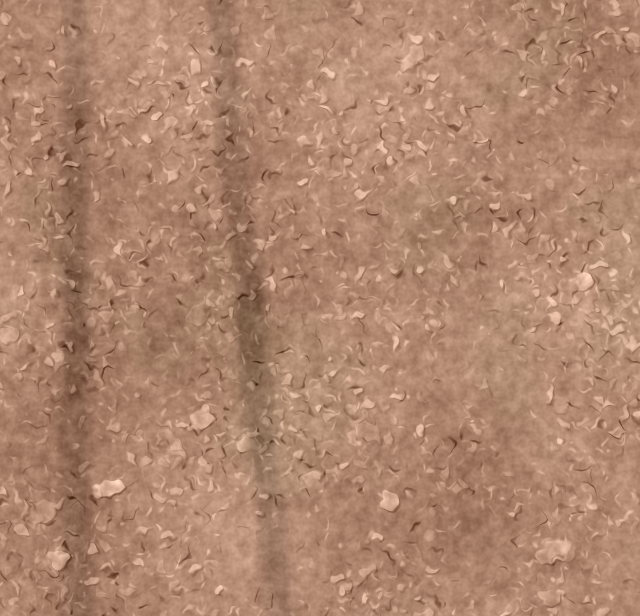
Write a WebGL 2 fragment shader that draws this texture.

```glsl
#version 300 es
precision highp float;
// Weathered pinkish-brown ground with two soft, dull grooves running upwards.
// Gradient noise shades the earth; jittered cells scatter pale flecks, pebbles
// with shadows and short thin cracks, all gathered in clusters.

uniform vec2 u_resolution;
out vec4 fragColor;

const float PI = 3.14159265;
const vec3 EARTH = vec3(0.690, 0.524, 0.435);     // mean ground colour
const vec3 TONE_AXIS = vec3(1.0, 0.98, 0.95);     // colour change per unit of tone
const vec3 MOSS_TINT = vec3(-0.016, 0.006, -0.004);
const vec3 GROOVE_TINT = vec3(-0.018, 0.004, 0.008);
const float GROOVE_DEPTH = 0.125;
const float SOFTNESS = 0.0018;                    // edge blur, in canvas heights
const float WARP = 0.011;                         // raggedness of outlines
const vec2 SHADOW_SHIFT = vec2(0.0036, -0.0032);

const float FINE_CELLS = 58.0;
const float FLECK_CELLS = 36.0;
const float PEBBLE_CELLS = 10.0;
const float CRACK_CELLS = 42.0;
const vec2 FINE_SIZE = vec2(0.36, 0.15);          // half length, half width in cells
const vec2 FLECK_SIZE = vec2(0.34, 0.18);
const vec2 PEBBLE_SIZE = vec2(0.24, 0.15);
const vec2 CRACK_SIZE = vec2(0.36, 0.085);

vec3 hash3(vec2 cell, float seed) {
    uvec3 v = uvec3(ivec3(cell, seed)) * 1664525u + 1013904223u;
    v.x += v.y * v.z; v.y += v.z * v.x; v.z += v.x * v.y;
    v ^= v >> 16u;
    v.x += v.y * v.z; v.y += v.z * v.x; v.z += v.x * v.y;
    return vec3(v >> 8u) / 16777216.0;
}

float cornerSlope(vec2 cell, vec2 offset) {
    float angle = 2.0 * PI * hash3(cell, 71.0).x;
    return dot(vec2(cos(angle), sin(angle)), offset);
}

float gradientNoise(vec2 p) {
    vec2 i = floor(p), f = fract(p);
    vec2 w = f * f * f * (f * (f * 6.0 - 15.0) + 10.0);
    vec2 e = vec2(1.0, 0.0);
    float low = mix(cornerSlope(i, f), cornerSlope(i + e.xy, f - e.xy), w.x);
    float high = mix(cornerSlope(i + e.yx, f - e.yx), cornerSlope(i + e.xx, f - e.xx), w.x);
    return mix(low, high, w.y);
}

float fbm(vec2 p) {
    float sum = 0.0, amplitude = 1.0;
    for (int octave = 0; octave < 4; octave++) {
        sum += amplitude * gradientNoise(p);
        p = mat2(1.6, 1.2, -1.2, 1.6) * p + 13.7;
        amplitude *= 0.5;
    }
    return sum;
}

// Strength of randomly turned, bent ellipses, one at most per cell.
float scatter(vec2 p, float cells, vec2 size, float bend, float density, float seed) {
    vec2 grid = p * cells, home = floor(grid);
    float soft = SOFTNESS * cells, strength = 0.0;
    for (int j = -1; j <= 1; j++)
    for (int i = -1; i <= 1; i++) {
        vec2 cell = home + vec2(i, j);
        vec3 place = hash3(cell, seed), kind = hash3(cell, seed + 1.0);
        float c = cos(PI * place.z), s = sin(PI * place.z);
        vec2 d = mat2(c, -s, s, c) * (grid - cell - place.xy);
        d.y += bend * (kind.x - 0.5) * d.x * d.x;
        vec2 halfSize = size * mix(vec2(0.5, 0.7), vec2(1.35, 1.25), kind.yx);
        float dist = (length(d / halfSize) - 1.0) * halfSize.y;
        float present = smoothstep(0.0, 0.15, density - kind.z);
        float tone = mix(0.35, 1.0, fract(kind.y * 7.0 + kind.x * 3.0));
        strength = max(strength, tone * present * (1.0 - smoothstep(-soft, soft, dist)));
    }
    return strength;
}

float groove(float across) {
    return 1.0 - smoothstep(0.008, 0.038, abs(across));
}

void main() {
    vec2 p = gl_FragCoord.xy / u_resolution.y;

    // Grooves: one upright, one leaning left towards the top
    float sway = 0.012 * fbm(p * vec2(9.0, 5.0));
    float furrow = max(groove(p.x - 0.125 + 0.005 * p.y + sway),
                       groove(p.x - 0.455 + 0.098 * p.y + sway));
    furrow *= 0.85 + 0.5 * gradientNoise(p * vec2(6.0, 8.0) + 31.0);

    // Broad and fine shading of the earth
    float tone = 0.105 * fbm(p * 2.8 + 4.0) + 0.095 * gradientNoise(p * 30.0)
               + 0.085 * gradientNoise(p * 75.0) + 0.05 * gradientNoise(p * 170.0);
    tone -= GROOVE_DEPTH * furrow;

    // Clustered grains
    vec2 q = p + WARP * vec2(gradientNoise(p * 60.0 + 5.0), gradientNoise(p * 60.0 + 57.0));
    float cluster = smoothstep(-0.6, 0.5, fbm(p * 4.5 + 19.0)) * (1.0 - 0.4 * furrow);
    float stony = mix(0.36, 0.10, smoothstep(0.1, 0.9, p.y)) * (0.5 + cluster);
    float fine = scatter(q, FINE_CELLS, FINE_SIZE, 2.0, 0.18 + 0.55 * cluster, 3.0);
    float fleck = scatter(q, FLECK_CELLS, FLECK_SIZE, 1.5, 0.06 + 0.55 * cluster, 11.0);
    float pebble = scatter(q, PEBBLE_CELLS, PEBBLE_SIZE, 0.5, stony, 23.0);
    float crack = scatter(q, CRACK_CELLS, CRACK_SIZE, 2.5, 0.12 + 0.40 * cluster, 37.0);

    // Shadows fall to the lower right of the larger grains
    vec2 shaded = q - SHADOW_SHIFT;
    float fleckShadow = scatter(shaded, FLECK_CELLS, FLECK_SIZE, 1.5, 0.06 + 0.55 * cluster, 11.0);
    float pebbleShadow = scatter(shaded, PEBBLE_CELLS, PEBBLE_SIZE, 0.5, stony, 23.0);
    tone -= 0.12 * fleckShadow * (1.0 - fleck) + 0.17 * pebbleShadow * (1.0 - pebble);
    tone -= 0.27 * crack * (1.0 - 0.7 * max(fleck, pebble));

    // Pale faces, mottled so that larger stones look chipped
    float mottle = 1.0 + 0.9 * gradientNoise(p * 55.0 + 83.0);
    tone += max(max(0.18 * fine, 0.22 * fleck), 0.23 * pebble * mottle);

    // Colour, with faint greenish patches and greyer grooves
    float moss = smoothstep(0.0, 0.6, fbm(p * 3.2 + 47.0) + 0.25 * p.x * p.y);
    vec3 color = EARTH + TONE_AXIS * tone + MOSS_TINT * moss + GROOVE_TINT * furrow;
    fragColor = vec4(clamp(color, 0.0, 1.0), 1.0);
}
```
